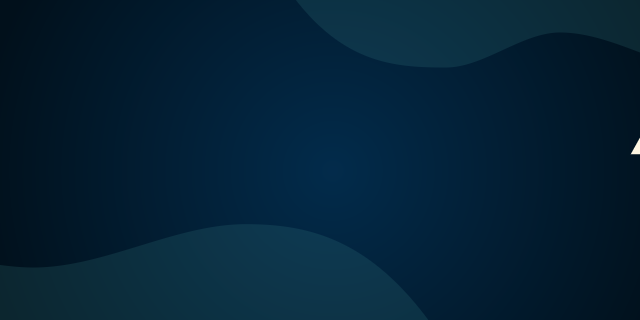
Give the GLSL for this background, as a Shadertoy shader.

```glsl
// Deep navy backdrop: a radial glow fading to near black, with two translucent
// teal waves at the top right and bottom left and a small cream wedge at the right.
// Each wave edge is a chain of cubic Hermite spans, filled with a soft one-pixel edge.

#define GLOW_CENTER vec2(1.04, 0.466)
#define GLOW_RADIUS 1.12
#define GLOW_COLOR vec3(0.010, 0.170, 0.295)
#define DARK_COLOR vec3(0.003, 0.062, 0.105)
#define WAVE_COLOR vec3(0.27, 0.60, 0.60)
#define WAVE_OPACITY 0.16
#define WEDGE_COLOR vec3(1.0, 0.97, 0.89)
#define WEDGE_CORNER vec2(1.971, 0.518)
#define WEDGE_SLOPE 1.8

// Height at x of the cubic from a to b with the given end slopes.
float hermite(float x, vec2 a, vec2 b, float slopeA, float slopeB) {
    float width = b.x - a.x;
    float t = (x - a.x) / width;
    float s = 1.0 - t;
    return mix(a.y, b.y, t * t * (3.0 - 2.0 * t))
         + width * t * s * (slopeA * s - slopeB * t);
}

// Lower edge of the top wave.
float topEdge(float x) {
    vec2 trough = vec2(1.393, 0.789);
    vec2 crest = vec2(1.750, 0.8985);
    if (x < trough.x) return hermite(x, vec2(0.9245, 1.0), trough, -1.28, 0.0);
    if (x < crest.x) return hermite(x, trough, crest, 0.0, 0.0);
    return hermite(x, crest, vec2(2.0, 0.836), 0.0, -0.38);
}

// Upper edge of the bottom wave.
float bottomEdge(float x) {
    vec2 trough = vec2(0.104, 0.164);
    vec2 crest = vec2(0.768, 0.2995);
    if (x < trough.x) return hermite(x, vec2(0.0, 0.172), trough, -0.13, 0.0);
    if (x < crest.x) return hermite(x, trough, crest, 0.0, 0.0);
    return hermite(x, crest, vec2(1.3385, 0.0), 0.0, -1.35);
}

// Antialiased coverage of the region where the field is positive.
float coverage(float field) {
    float gradient = length(vec2(dFdx(field), dFdy(field)));
    return clamp(0.5 + field / max(gradient, 1e-6), 0.0, 1.0);
}

void mainImage(out vec4 fragColor, in vec2 fragCoord) {
    vec2 p = fragCoord / iResolution.y;

    // Radial glow
    float falloff = clamp(distance(p, GLOW_CENTER) / GLOW_RADIUS, 0.0, 1.0);
    vec3 color = mix(GLOW_COLOR, DARK_COLOR, falloff);

    // Translucent waves
    float waves = max(coverage(p.y - topEdge(p.x)), coverage(bottomEdge(p.x) - p.y));
    color = mix(color, WAVE_COLOR, WAVE_OPACITY * waves);

    // Cream wedge
    vec2 q = p - WEDGE_CORNER;
    float wedge = coverage(q.y) * coverage(WEDGE_SLOPE * q.x - q.y);
    color = mix(color, WEDGE_COLOR, wedge);

    fragColor = vec4(color, 1.0);
}
```
